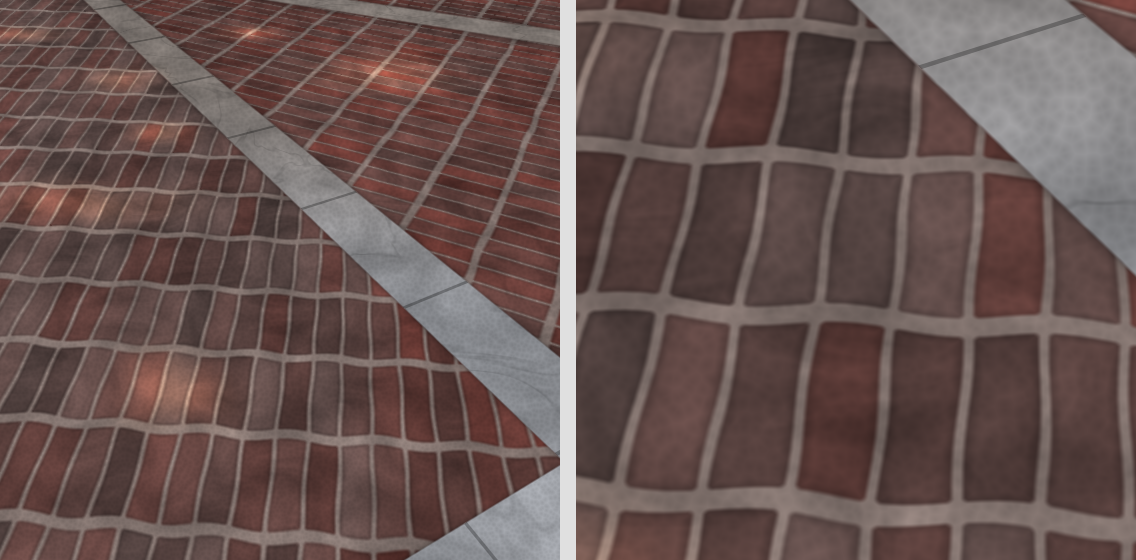
Left: the whole. Right: its middle third, enlarged.
Write a Shadertoy shader that draws this texture.

```glsl
const vec3 BRICK_GREY = vec3(0.355, 0.285, 0.275);
const vec3 BRICK_RED = vec3(0.41, 0.235, 0.215);
const vec3 MORTAR = vec3(0.53, 0.47, 0.45);
const vec3 MARBLE = vec3(0.54, 0.55, 0.57);
const vec3 MARBLE_WARM = vec3(0.51, 0.48, 0.46);
const vec3 SUN_TINT = vec3(1.62, 1.46, 1.32);
const vec2 BRICK_SIZE = vec2(1.0, 3.1);

// Sun patches: centre and radii, measured from the top left
const vec4 SUN_PATCHES[7] = vec4[7](
    vec4(0.16, 0.36, 0.15, 0.035), vec4(0.285, 0.237, 0.05, 0.020),
    vec4(0.69, 0.130, 0.11, 0.038), vec4(0.32, 0.70, 0.10, 0.060),
    vec4(0.21, 0.14, 0.07, 0.020), vec4(0.45, 0.058, 0.05, 0.012),
    vec4(0.04, 0.060, 0.07, 0.012));

float hash(vec2 p) {
    return fract(sin(dot(p, vec2(127.1, 311.7))) * 43758.55);
}

float layeredSines(vec2 p) {
    float sum = 0.0, amp = 0.5;
    for (int i = 0; i < 5; i++) {
        p = mat2(0.8, 0.6, -0.6, 0.8) * p * 1.7 + 1.3;
        p += 0.6 * sin(p.yx);
        sum += amp * sin(p.x) * sin(p.y);
        amp *= 0.62;
    }
    return sum;
}

// Distance to the nearest scattered point
float cellular(vec2 p) {
    vec2 cell = floor(p);
    float nearest = 2.0;
    for (int y = -1; y <= 1; y++)
    for (int x = -1; x <= 1; x++) {
        vec2 id = cell + vec2(x, y);
        vec2 site = id + vec2(hash(id), hash(id + 19.7));
        nearest = min(nearest, length(p - site));
    }
    return nearest;
}

// Perspective: view point to brick counts across and away
vec2 floorCoords(vec2 view) {
    float depth = view.y + 0.5208 - 0.015 * view.x;
    return vec2(22.57 * (view.x - 0.638) / depth + 0.535,
                10.276 * (1.0 + 0.0407 * view.x) / depth - 7.123);
}

// Signed distance to a sloped line, positive below it
float belowLine(vec2 view, float crossing, float slope) {
    return (view.y - slope * (view.x - crossing)) / sqrt(1.0 + slope * slope);
}

// Stack-bonded bricks with rounded corners
vec3 brickField(vec2 uv, vec2 gap, float redness, float wear) {
    vec2 id = floor(uv);
    vec2 inset = abs(fract(uv) - 0.5) * BRICK_SIZE - 0.5 * BRICK_SIZE + gap + 0.08;
    float dist = length(max(inset, 0.0)) + min(max(inset.x, inset.y), 0.0) - 0.08;
    float soft = 0.03 + fwidth(dist);
    float tone = hash(id + 3.1);
    float warm = clamp(redness + 0.9 * (hash(id) - 0.5), 0.0, 1.3);
    vec3 brick = mix(BRICK_GREY, BRICK_RED, warm) * (0.84 + 0.28 * tone + 0.20 * wear);
    brick *= 1.0 - 0.16 * smoothstep(-0.16, 0.0, dist);
    vec3 mortar = MORTAR * (0.97 + 0.18 * wear);
    return mix(brick, mortar, smoothstep(-soft, soft, dist));
}

// Thin line at every whole number of s
float slabJoint(float s, float halfWidth) {
    float soft = fwidth(s);
    float dist = abs(fract(s + 0.5) - 0.5);
    return 1.0 - smoothstep(halfWidth, halfWidth + soft, dist);
}

vec3 marble(vec2 uv, vec2 view, float joint) {
    vec2 metric = uv * BRICK_SIZE;
    float cloud = layeredSines(metric * 0.55);
    float vein = 1.0 - smoothstep(0.0, 0.09, abs(layeredSines(metric * 0.3 + 7.0)));
    vec3 base = mix(MARBLE_WARM, MARBLE * 1.04, smoothstep(0.1, 0.6, view.y));
    base *= 1.0 + 0.15 * cloud - 0.09 * vein + 0.10 * smoothstep(0.55, 0.95, view.y);
    return mix(base, base * 0.72, joint);
}

float sunlight(vec2 view) {
    float sum = 0.0;
    vec2 wobble = 0.35 * vec2(layeredSines(view * 9.0), layeredSines(view * 9.0 + 4.0));
    for (int i = 0; i < 7; i++) {
        vec4 patchShape = SUN_PATCHES[i];
        vec2 offset = (view - patchShape.xy) / patchShape.zw + wobble;
        sum += exp(-1.3 * dot(offset, offset));
    }
    return min(sum, 1.0);
}

void mainImage(out vec4 fragColor, in vec2 fragCoord) {
    vec2 view = fragCoord / iResolution.xy;
    view.y = 1.0 - view.y;
    float soft = 0.001 + 0.7 / iResolution.y;
    vec2 uv = floorCoords(view);
    float wear = layeredSines(uv * BRICK_SIZE * 0.9);
    vec2 uneven = 0.025 * sin(uv.yx * vec2(7.0, 2.3) + 2.0 * sin(uv * 1.7));

    // Two brick fields, the second turned on the floor
    vec2 turned = vec2(0.377 * uv.x + 2.96 * uv.y, 0.273 * uv.x - 0.356 * uv.y - 0.128);
    float redness = 0.25 + 0.65 * smoothstep(0.35, 0.95, view.x);
    vec3 nearField = brickField(uv + uneven, vec2(0.065, 0.165), redness, wear);
    vec3 farField = brickField(turned + uneven * 0.6, vec2(0.055, 0.16), 0.75, wear) * 0.97;

    // Marble bands and the corner slab
    float bandLeft = belowLine(view, 0.1497, 0.962);
    float bandRight = belowLine(view, 0.2148, 0.813);
    float topBand = min(belowLine(view, 0.625, 0.146), -belowLine(view, 0.475, 0.156));
    float corner = belowLine(view, 2.362, -0.61);
    float band = min(-bandLeft, bandRight);
    float slab = max(max(band, topBand), corner);
    float bandJoint = slabJoint((uv.y - 0.2 * uv.x - 2.40) / 2.73, 0.005);
    float cornerJoint = slabJoint((uv.x + 2.23 * uv.y - 4.1) / 9.0, 0.004);
    float joint = corner > 0.0 ? cornerJoint : bandJoint * step(0.0, band);

    vec3 color = mix(farField, nearField, smoothstep(-soft, soft, bandLeft));
    color *= 1.0 - 0.30 * exp(-abs(slab) / 0.004);
    color = mix(color, marble(uv, view, joint), smoothstep(-soft, soft, slab));

    // Dappled light, broad shade and fine grain
    color *= 0.98 + 0.10 * layeredSines(view * 5.0 + 2.0);
    color *= mix(vec3(1.0), SUN_TINT, sunlight(view));
    color *= 0.95 + 0.10 * cellular(view * 130.0);
    fragColor = vec4(clamp(color, 0.0, 1.0), 1.0);
}
```
